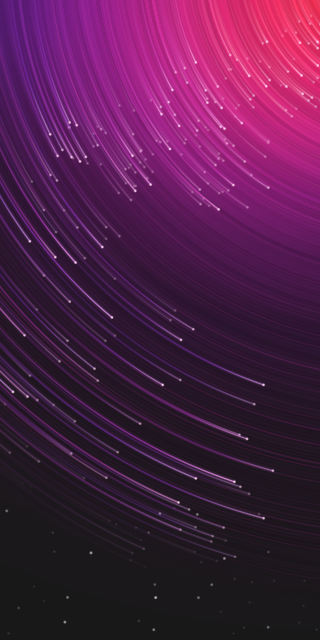
Write a Shadertoy shader that draws this background.

```glsl
// Star trails sweeping around a pivot beyond the upper right corner, over a
// red to magenta to black glow. Trails are random arcs in polar cells: each
// radial cell has one arc with a bright head and a fading tail.

const vec2 PIVOT = vec2(1.28, 2.13);       // centre of all arcs, in canvas widths
const vec2 GLOW_CENTRE = vec2(1.0, 2.0);
const vec2 GLOW_SCALE = vec2(0.88, 1.0);
const vec3 VIOLET = vec3(0.46, 0.17, 0.75);
const vec3 MAGENTA = vec3(0.88, 0.24, 0.76);
const vec3 PINK = vec3(1.0, 0.45, 0.62);
const vec3 RING_COLOUR = vec3(0.58, 0.13, 0.50);
const vec3 HEAD_COLOUR = vec3(1.0, 0.82, 0.95);
const int TRAIL_LAYERS = 5;
const float TRAIL_SPACING = 0.020;
const float TRAIL_WIDTH = 0.0016;
const float RING_SPACING = 0.0115;
const float HEAD_RADIUS = 0.0035;
const float STAR_CELL = 0.075;
const float STAR_TOP = 0.42;

const int STOPS = 8;
const float GLOW_STOP[STOPS] = float[](0.0, 0.2, 0.43, 0.61, 0.79, 1.02, 1.4, 2.0);
const vec3 GLOW_COLOUR[STOPS] = vec3[](
    vec3(1.00, 0.19, 0.33), vec3(0.93, 0.16, 0.43),
    vec3(0.79, 0.15, 0.53), vec3(0.56, 0.12, 0.49),
    vec3(0.34, 0.10, 0.34), vec3(0.19, 0.09, 0.21),
    vec3(0.125, 0.09, 0.13), vec3(0.098, 0.094, 0.098));

float hash(vec2 p) {
    return fract(sin(dot(p, vec2(12.9898, 78.233))) * 43758.5453);
}

float disc(float d, float radius, float px) {
    return 1.0 - smoothstep(radius - px, radius + px, d);
}

vec3 glow(vec2 p) {
    float d = length((p - GLOW_CENTRE) * GLOW_SCALE);
    vec3 col = GLOW_COLOUR[0];
    for (int i = 1; i < STOPS; i++) {
        float t = clamp((d - GLOW_STOP[i - 1]) / (GLOW_STOP[i] - GLOW_STOP[i - 1]), 0.0, 1.0);
        col = mix(col, GLOW_COLOUR[i], t);
    }
    vec2 corner = (p - vec2(0.03, 2.0)) / vec2(0.3, 0.35);
    return col + vec3(0.08, 0.02, 0.20) * exp(-dot(corner, corner));
}

// Fine rings that span the whole sweep
vec3 addRings(vec3 col, float r, float a, float fade, float px) {
    float id = floor(r / RING_SPACING);
    float h = hash(vec2(id, 3.0));
    float d = abs(r - (id + 0.35 + 0.3 * hash(vec2(id, 5.0))) * RING_SPACING);
    float wave = 0.6 + 0.4 * sin(a * 4.0 + 6.283 * hash(vec2(id, 7.0)));
    vec3 tint = mix(PINK, RING_COLOUR, smoothstep(0.55, 0.95, r));
    col *= 1.0 - 0.14 * hash(vec2(id, 9.0)) * fade;
    return mix(col, tint, disc(d, TRAIL_WIDTH, px) * wave * fade * (0.08 + 0.38 * h * h));
}

// One layer of arcs with glowing heads
vec3 addTrails(vec3 col, float r, float a, float layer, float fade, float px) {
    float shift = layer / float(TRAIL_LAYERS);
    float id = floor(r / TRAIL_SPACING + shift);
    vec2 seed = vec2(id, layer * 17.0 + 1.0);
    float rc = (id + 0.35 + 0.3 * hash(seed) - shift) * TRAIL_SPACING;

    // Dense band through the magenta area
    float dense = smoothstep(0.65, 0.75, rc) - smoothstep(1.2, 1.32, rc);
    if (hash(seed + 0.31) > 0.42 + 0.28 * dense) return col;

    // Head angle limits depend on the radius
    float first = max(0.45, acos(min(1.0, PIVOT.x / rc)));
    float last = mix(1.03, 0.72, smoothstep(0.97, 1.06, rc));
    last = mix(last, 1.32, smoothstep(1.22, 1.30, rc));
    float head = mix(first, last, hash(seed + 0.53));
    float span = mix(0.30, 0.85, hash(seed + 0.71));
    float tail = clamp(1.0 - (head - a) / span, 0.0, 1.0);
    float along = 1.0 - smoothstep(-px, px, (a - head) * r);

    float power = hash(seed + 0.87);
    power = (0.22 + 0.75 * power * power) * fade;
    float d = abs(r - rc);
    float line = disc(d, TRAIL_WIDTH, px) + 0.22 * exp(-d * d / 0.00003);
    vec3 tint = mix(MAGENTA, VIOLET, smoothstep(0.9, 1.3, rc) * (0.25 + 0.7 * hash(seed + 0.13)));
    tint = mix(PINK, tint, smoothstep(0.6, 0.85, rc));
    tint = mix(tint, HEAD_COLOUR, 0.55 * smoothstep(0.75, 1.0, tail));
    col = mix(col, tint, clamp(line * along * tail * power, 0.0, 1.0));

    float headDist = length(vec2(d, r * (a - head)));
    return mix(col, HEAD_COLOUR, disc(headDist, HEAD_RADIUS, px) * min(1.0, power * 1.3));
}

// Sparse grey points along the bottom
float stars(vec2 p, float px) {
    vec2 id = floor(p / STAR_CELL);
    vec2 centre = (id + 0.15 + 0.7 * vec2(hash(id + 2.3), hash(id + 8.1))) * STAR_CELL;
    float shine = hash(id + 4.7);
    float present = step(hash(id + 6.9), 0.5) * step(centre.y, STAR_TOP);
    return present * (0.12 + 0.65 * shine * shine * shine)
        * disc(length(p - centre), 0.0025 + 0.0015 * shine, px);
}

void mainImage(out vec4 fragColor, in vec2 fragCoord) {
    float px = 1.0 / iResolution.x;
    vec2 p = fragCoord * px;
    vec2 toPivot = PIVOT - p;
    float r = length(toPivot);
    float a = atan(toPivot.y, toPivot.x);   // 0 points left, grows downwards
    float fade = 1.0 - smoothstep(1.75, 2.12, r);

    vec3 col = addRings(glow(p), r, a, fade, px);
    for (int i = 0; i < TRAIL_LAYERS; i++) {
        col = addTrails(col, r, a, float(i), fade, px);
    }
    col += vec3(0.85, 0.83, 0.86) * stars(p, px);
    fragColor = vec4(clamp(col, 0.0, 1.0), 1.0);
}
```
